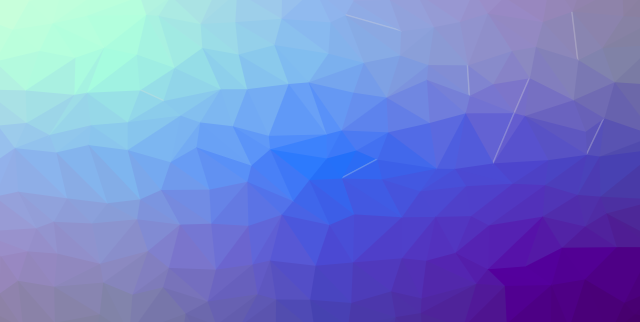
Reproduce this background procedurally as a WebGL 2 fragment shader.

```glsl
#version 300 es
precision highp float;
// Low-poly mesh of flat triangles, shaded from mint through blue to deep purple.

uniform vec2 u_resolution;
out vec4 fragColor;

// Mesh
const vec2 GRID = vec2(17.5, 9.6);      // cells across and up the canvas
const vec2 GRID_SHIFT = vec2(0.3, 0.1);
const float JITTER = 0.38;              // vertex wander, in cells
const float SEAM_CHANCE = 0.015;
const float SEAM_STRENGTH = 0.3;
const float SEAM_WIDTH = 0.025;         // in cells

// Palette, used along both axes
const vec3 PALE_MINT = vec3(0.79, 1.00, 0.86);
const vec3 MINT      = vec3(0.65, 1.00, 0.87);
const vec3 BLUE      = vec3(0.06, 0.46, 1.00);
const vec3 PURPLE    = vec3(0.34, 0.00, 0.66);
const vec3 DARK_PLUM = vec3(0.27, 0.00, 0.41);
const float MINT_STOP = 0.19;
const float BLUE_STOP = 0.50;
const float PURPLE_STOP = 0.80;

const float GAMMA = 2.2;
const mat3 RGB_TO_XYZ = mat3(0.412, 0.213, 0.019,
                             0.358, 0.715, 0.119,
                             0.180, 0.072, 0.950);

vec2 hash2(vec2 p) {
    vec3 q = fract(p.xyx * vec3(0.1031, 0.1030, 0.0973));
    q += dot(q, q.yzx + 33.33);
    return fract((q.xx + q.yz) * q.zy);
}

float cross2(vec2 a, vec2 b) { return a.x * b.y - a.y * b.x; }

// Perceptual space: cube root of XYZ, so that mixes behave like Lab
vec3 toPerceptual(vec3 rgb) {
    return pow(RGB_TO_XYZ * pow(rgb, vec3(GAMMA)), vec3(1.0 / 3.0));
}

vec3 toRgb(vec3 f) {
    vec3 linear = inverse(RGB_TO_XYZ) * (f * f * f);
    return pow(clamp(linear, 0.0, 1.0), vec3(1.0 / GAMMA));
}

vec3 blend(vec3 from, vec3 to, float t) {
    return mix(toPerceptual(from), toPerceptual(to), t);
}

vec3 palette(float t) {
    t = clamp(t, 0.0, 1.0);
    if (t < MINT_STOP) return blend(PALE_MINT, MINT, t / MINT_STOP);
    if (t < BLUE_STOP) return blend(MINT, BLUE, (t - MINT_STOP) / (BLUE_STOP - MINT_STOP));
    if (t < PURPLE_STOP) return blend(BLUE, PURPLE, (t - BLUE_STOP) / (PURPLE_STOP - BLUE_STOP));
    return blend(PURPLE, DARK_PLUM, (t - PURPLE_STOP) / (1.0 - PURPLE_STOP));
}

// Average of a left-to-right and a top-to-bottom gradient
vec3 field(vec2 gridPos) {
    vec2 uv = (gridPos - GRID_SHIFT) / GRID;
    return toRgb(0.5 * (palette(uv.x) + palette(1.0 - uv.y)));
}

vec2 vertex(vec2 cell) {
    return cell + JITTER * (2.0 * hash2(cell + 17.0) - 1.0);
}

float area(vec2 a, vec2 b, vec2 c) { return cross2(b - a, c - a); }

float edgeDistance(vec2 p, vec2 a, vec2 b) {
    return cross2(b - a, p - a) / length(b - a);
}

// Flat colour weighted by the smoothed cover of a counterclockwise triangle
vec4 facet(vec2 p, vec2 a, vec2 b, vec2 c, float pixel) {
    float firstEdge = edgeDistance(p, a, b);
    float inside = min(firstEdge, min(edgeDistance(p, b, c), edgeDistance(p, c, a)));
    float cover = clamp(inside / pixel + 0.5, 0.0, 1.0);
    if (cover <= 0.0) return vec4(0.0);
    vec3 color = field((a + b + c) / 3.0);

    // A rare pale seam along one edge
    float hasSeam = step(hash2(floor((a + b + c) * 40.0)).x, SEAM_CHANCE);
    float seam = 1.0 - smoothstep(SEAM_WIDTH, SEAM_WIDTH + pixel, firstEdge);
    color = mix(color, vec3(0.85), hasSeam * seam * SEAM_STRENGTH);
    return vec4(color, 1.0) * cover;
}

void main() {
    vec2 p = gl_FragCoord.xy / u_resolution * GRID + GRID_SHIFT;
    float pixel = GRID.y / u_resolution.y;
    vec4 sum = vec4(0.0);

    // Split each nearby quad along the diagonal that avoids slivers
    for (int j = -1; j <= 1; j++) {
        for (int i = -1; i <= 1; i++) {
            vec2 cell = floor(p) + vec2(i, j);
            vec2 a = vertex(cell);
            vec2 b = vertex(cell + vec2(1, 0));
            vec2 c = vertex(cell + vec2(1, 1));
            vec2 d = vertex(cell + vec2(0, 1));
            if (min(area(a, b, c), area(a, c, d)) > min(area(a, b, d), area(b, c, d)))
                sum += facet(p, a, b, c, pixel) + facet(p, a, c, d, pixel);
            else
                sum += facet(p, a, b, d, pixel) + facet(p, b, c, d, pixel);
        }
    }
    vec3 color = sum.a > 0.001 ? sum.rgb / sum.a : field(p);
    fragColor = vec4(color, 1.0);
}
```
